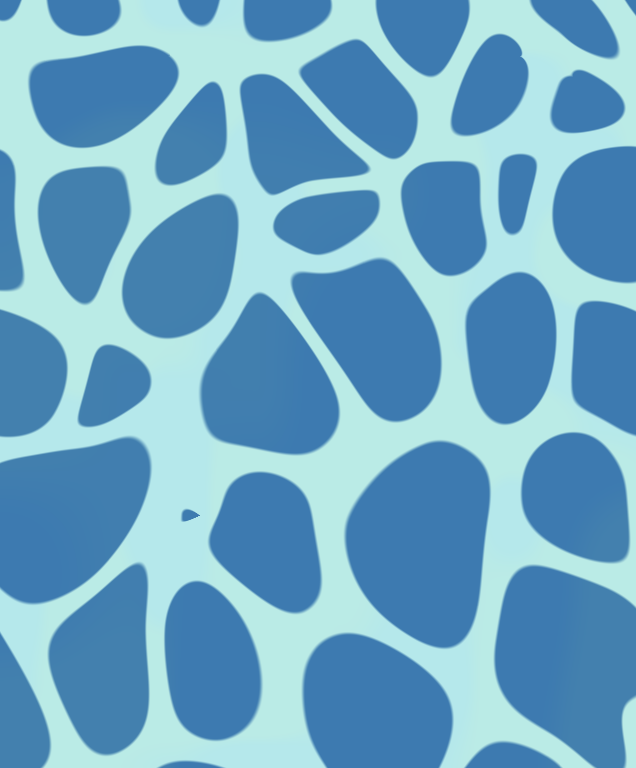
A WebGL 2 fragment shader for this pattern:

```glsl
#version 300 es
precision highp float;

#define DENSITY vec2(6.3, 4.8)  // cells per canvas height, across and up
#define JITTER 0.74
#define DROPLET_SHARE 0.24
#define WALL 0.0115             // half width of the pale web
#define ROUNDING 0.023          // corner softness of large cells
#define DROPLET_ROUNDING 0.008
#define EDGE 0.0022             // half width of the colour transition
#define SEED 17.0

uniform vec2 u_resolution;
out vec4 fragColor;

const vec3 POOL = vec3(0.238, 0.479, 0.690);
const vec3 POOL_HAZE = vec3(0.262, 0.502, 0.682);
const vec3 WEB = vec3(0.730, 0.920, 0.900);
const vec3 WEB_COOL = vec3(0.710, 0.910, 0.920);

vec3 hash3(vec2 p) {
    vec3 q = fract(vec3(p.xyx + SEED) * vec3(0.1031, 0.1030, 0.0973));
    q += dot(q, q.yxz + 33.33);
    return fract((q.xxy + q.yzz) * q.zyx);
}

float noise(vec2 p) {
    vec2 cell = floor(p), f = fract(p);
    f = f * f * (3.0 - 2.0 * f);
    float low = mix(hash3(cell).x, hash3(cell + vec2(1, 0)).x, f.x);
    float high = mix(hash3(cell + vec2(0, 1)).x, hash3(cell + vec2(1, 1)).x, f.x);
    return mix(low, high, f.y);
}

// Offset from a cell's site in xy, size penalty in z; alternate rows are staggered
vec3 siteOffset(vec2 p, vec2 cell) {
    vec3 h = hash3(cell);
    vec2 site = cell + 0.5 + JITTER * (h.xy - 0.5);
    site.x += 0.5 * mod(cell.y, 2.0);
    float penalty = h.z < DROPLET_SHARE ? 0.40 + 0.6 * h.z : 0.2 * (h.z - DROPLET_SHARE);
    return vec3(p - site, penalty);
}

// Signed distance into a rounded cell, in canvas heights; negative in the web
float cellDistance(vec2 p, vec2 scale) {
    float row = floor(p.y);
    vec2 base = vec2(floor(p.x - 0.5 * mod(row, 2.0)), row);

    // Nearest site owns the point
    float nearest = 1e3;
    vec2 owner = base, ownerDir = vec2(0.0);
    float rounding = ROUNDING;
    for (int j = -2; j <= 2; j++)
    for (int i = -2; i <= 2; i++) {
        vec2 cell = base + vec2(i, j);
        vec3 s = siteOffset(p, cell);
        float len = length(s.xy);
        if (len + s.z < nearest) {
            nearest = len + s.z;
            owner = cell;
            ownerDir = s.xy / max(len, 1e-4) * scale;
            rounding = s.z > 0.3 ? DROPLET_ROUNDING : ROUNDING;
        }
    }

    // Soft minimum of the distances to all shared borders
    float sum = 1e-12;
    for (int j = -2; j <= 2; j++)
    for (int i = -2; i <= 2; i++) {
        vec2 cell = base + vec2(i, j);
        if (distance(cell, owner) < 0.5) continue;
        vec3 s = siteOffset(p, cell);
        float len = length(s.xy);
        vec2 dir = s.xy / max(len, 1e-4) * scale;
        float border = (len + s.z - nearest) / max(length(dir - ownerDir), 1e-3);
        sum += exp(-border / rounding);
    }
    return -rounding * log(sum) - WALL;
}

void main() {
    vec2 uv = gl_FragCoord.xy / u_resolution.y;
    float aspect = u_resolution.x / u_resolution.y;

    // Cells shrink toward the top and bend into bean shapes
    vec2 scale = DENSITY * (0.86 + 0.28 * uv.y);
    vec2 p = vec2(uv.x - 0.5 * aspect, uv.y) * scale + 20.0;
    p += 0.13 * sin(p.yx * vec2(2.7, 2.3) + vec2(1.0, 4.0));
    p += 0.22 * (vec2(noise(p * 1.3), noise(p * 1.3 + 40.0)) - 0.5);

    float d = cellDistance(p, scale);
    float soft = max(EDGE, 0.7 / u_resolution.y);

    // Faint tonal patches in both colours
    float haze = smoothstep(0.62, 0.78, noise(uv * vec2(6.0, 4.0) + 7.0));
    float cool = smoothstep(0.60, 0.75, noise(uv * 9.0 + 23.0));
    vec3 pool = mix(POOL, POOL_HAZE, haze);
    vec3 web = mix(WEB, WEB_COOL, cool);

    fragColor = vec4(mix(web, pool, smoothstep(-soft, soft, d)), 1.0);
}
```
